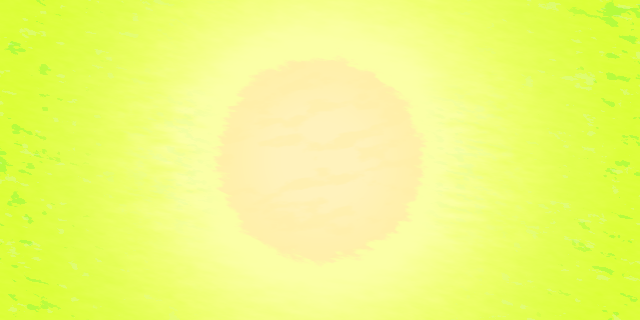
Give the GLSL for this background, as a WebGL 1 fragment shader.

```glsl
precision highp float;
// A pale peach sun disc glowing through lime paint with streaks and green flecks.
uniform vec2 u_resolution;

const vec3 CORE = vec3(1.0, 0.945, 0.745);
const vec3 RIM = vec3(1.0, 0.935, 0.665);
const vec3 HALO = vec3(0.985, 1.0, 0.65);
const vec3 CREAM = vec3(0.96, 1.0, 0.53);
const vec3 LEMON = vec3(0.93, 1.0, 0.41);
const vec3 LIME = vec3(0.885, 0.995, 0.31);
const vec3 EDGE = vec3(0.865, 0.995, 0.225);
const vec3 FLECK = vec3(0.66, 0.98, 0.24);
const vec3 MIST = vec3(0.86, 0.98, 0.62);
const float DISC_RADIUS = 0.318;

float hash(vec2 p) {
  p = fract(p * vec2(0.1031, 0.1137));
  p += dot(p, p.yx + 33.33);
  return fract((p.x + p.y) * p.x * 7.31);
}

float noise(vec2 p) {
  vec2 i = floor(p);
  vec2 f = fract(p);
  f = f * f * (3.0 - 2.0 * f);
  float low = mix(hash(i), hash(i + vec2(1.0, 0.0)), f.x);
  float high = mix(hash(i + vec2(0.0, 1.0)), hash(i + vec2(1.0, 1.0)), f.x);
  return mix(low, high, f.y);
}

float fbm(vec2 p) {
  float sum = 0.0;
  float amplitude = 0.5;
  for (int i = 0; i < 4; i++) {
    sum += amplitude * noise(p);
    p = p * 2.03 + vec2(17.3, 9.1);
    amplitude *= 0.5;
  }
  return sum / 0.9375;
}

// Brush noise: long across, thin upward, slightly tilted
float brush(vec2 p, vec2 scale, float tilt) {
  return fbm(vec2(p.x, p.y + tilt * p.x) * scale + 40.0);
}

// Colour outside the disc, by distance from the centre
vec3 glow(float r) {
  vec3 c = mix(HALO, CREAM, smoothstep(0.36, 0.53, r));
  c = mix(c, LEMON, smoothstep(0.48, 0.66, r));
  c = mix(c, LIME, smoothstep(0.60, 0.82, r));
  return mix(c, EDGE, smoothstep(0.76, 1.0, r));
}

void main() {
  vec2 p = (gl_FragCoord.xy - 0.5 * u_resolution) / u_resolution.y;
  float r = length(p);
  float side = abs(p.x);
  float streak = brush(p, vec2(14.0, 48.0), 0.12) - 0.5;
  float grain = brush(p + 3.0, vec2(32.0, 90.0), 0.2) - 0.5;

  // Glow with ragged brush strokes, strongest beside the disc
  float sideBand = smoothstep(0.28, 0.42, side) * (1.0 - smoothstep(0.5, 0.68, side))
                 * (1.0 - smoothstep(0.1, 0.34, abs(p.y)));
  vec3 color = glow(r + streak * (0.06 + 0.13 * sideBand));
  float mist = smoothstep(0.04, 0.2, grain) * sideBand;
  color = mix(color, MIST, 0.28 * mist);

  // Faint paint relief
  color += vec3(0.025, 0.0, 0.055) * grain * smoothstep(0.35, 0.6, r);

  // Disc with a frayed rim and soft darker dabs
  float rim = r - 0.007 * p.y + streak * 0.055 + grain * 0.045;
  float disc = 1.0 - smoothstep(DISC_RADIUS - 0.012, DISC_RADIUS + 0.012, rim);
  float dabs = smoothstep(0.0, 0.2, brush(p + 8.0, vec2(13.0, 30.0), -0.1) - 0.5);
  vec3 discColor = mix(CORE, RIM, smoothstep(0.1, 0.33, r));
  discColor = mix(discColor, RIM - vec3(0.0, 0.008, 0.015), 0.5 * dabs);
  color = mix(color, discColor, 0.92 * disc);

  // Sparse green flecks, denser toward the left and right edges
  float reach = smoothstep(0.62, 1.0, side + 0.12 * abs(p.y));
  float cut = mix(0.82, 0.67, reach);
  float spots = brush(p + 15.0, vec2(22.0, 46.0), 0.25);
  float fleck = smoothstep(cut, cut + 0.035, spots) * reach;
  color = mix(color, FLECK, 0.75 * fleck);
  float paleSpots = brush(p + 27.0, vec2(26.0, 58.0), 0.2);
  float pale = smoothstep(0.7, 0.75, paleSpots) * smoothstep(0.5, 0.8, r);
  color = mix(color, MIST, 0.45 * pale);

  gl_FragColor = vec4(clamp(color, 0.0, 1.0), 1.0);
}
```
